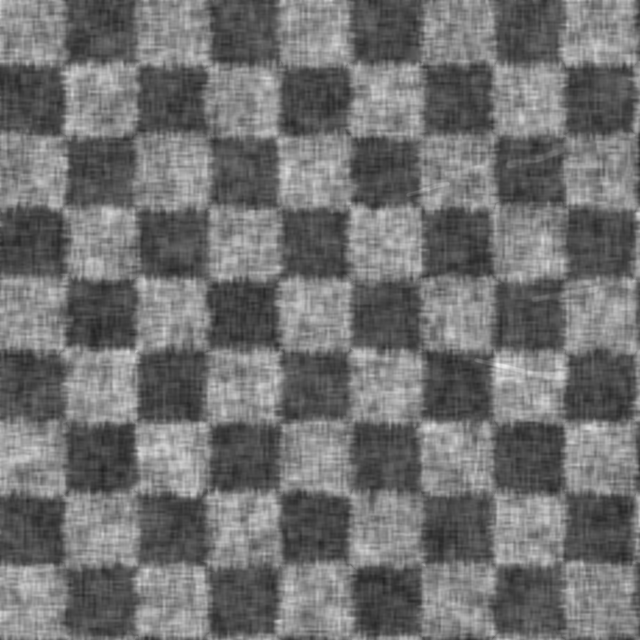
A three.js fragment shader for this pattern:

```glsl
// Worn grey checkerboard cloth: soft-edged squares, woven threads, blotches and scuffs.
varying vec2 vUv;

const vec2 CELLS = vec2(8.98, 8.95);    // squares across and down
const vec2 OFFSET = vec2(0.079, 0.098); // part of the first square cut off at left and top
const float DARK_TONE = 0.288;
const float LIGHT_TONE = 0.575;
const int SCUFFS = 7;

float hash(vec2 p) {
  vec3 q = fract(p.xyx * 0.1031);
  q += dot(q, q.yzx + 33.33);
  return fract((q.x + q.y) * q.z);
}

// Smooth value noise, 0 to 1
float noise(vec2 p) {
  vec2 i = floor(p);
  vec2 f = fract(p);
  f = f * f * (3.0 - 2.0 * f);
  float low = mix(hash(i), hash(i + vec2(1.0, 0.0)), f.x);
  float high = mix(hash(i + vec2(0.0, 1.0)), hash(i + 1.0), f.x);
  return mix(low, high, f.y);
}

// Noise centred on zero, -0.5 to 0.5
float grain(vec2 p) {
  return noise(p) - 0.5;
}

// Frayed displacement of the square edges, in cells
vec2 fray(vec2 uv) {
  vec2 coarse = vec2(grain(uv * 34.0 + 11.0), grain(uv * 34.0 + 57.0));
  vec2 fine = vec2(grain(uv * vec2(60.0, 210.0) + 23.0), grain(uv * vec2(210.0, 60.0) + 71.0));
  return 0.07 * coarse + 0.07 * fine;
}

// 0 inside dark squares, 1 inside light ones; light spreads a little over dark
float checker(vec2 p) {
  vec2 cell = floor(p);
  vec2 q = abs(fract(p) - 0.5);
  float inset = 0.5 - max(q.x, q.y);
  float side = 1.0 - 2.0 * mod(cell.x + cell.y, 2.0);
  return smoothstep(-0.095, 0.065, inset * side);
}

// Crossing warp and weft streaks
float weave(vec2 uv) {
  float weft = grain(uv * vec2(48.0, 230.0) + 5.0);
  float warp = grain(uv * vec2(230.0, 48.0) + 37.0);
  float fine = grain(uv * vec2(300.0, 110.0)) + grain(uv * vec2(110.0, 300.0) + 83.0);
  return 0.16 * (weft + warp) + 0.06 * fine;
}

// Cloudy fading at two scales
float blotches(vec2 uv) {
  return 0.18 * grain(uv * 31.0 + 3.0) + 0.14 * grain(uv * 74.0 + 19.0);
}

float segmentDistance(vec2 p, vec2 start, vec2 span) {
  vec2 d = p - start;
  float t = clamp(dot(d, span) / dot(span, span), 0.0, 1.0);
  return length(d - span * t);
}

// Pale broken scratches gathered towards the right
float scuffs(vec2 uv) {
  float mask = 0.0;
  vec2 bent = uv + 0.006 * vec2(grain(uv * 25.0), grain(uv * 25.0 + 41.0));
  for (int i = 0; i < SCUFFS; i++) {
    float id = float(i);
    vec2 start = mix(vec2(0.54, 0.36), vec2(0.92, 0.76),
                     vec2(hash(vec2(id, 3.0)), hash(vec2(id, 8.0))));
    float angle = 0.8 * (hash(vec2(id, 14.0)) - 0.5);
    float reach = mix(0.03, 0.11, hash(vec2(id, 21.0)));
    float width = mix(0.004, 0.009, hash(vec2(id, 29.0)));
    float d = segmentDistance(bent, start, reach * vec2(cos(angle), sin(angle)));
    mask = max(mask, 1.0 - smoothstep(0.3 * width, width, d));
  }
  return mask * mix(0.25, 1.0, noise(uv * 95.0 + 61.0));
}

void main() {
  vec2 grid = vec2(vUv.x, 1.0 - vUv.y) * CELLS + OFFSET;
  float light = checker(grid + fray(vUv));

  // Base tone, with a slight shift from square to square
  float tone = mix(DARK_TONE, LIGHT_TONE, light);
  tone += 0.03 * (hash(floor(grid) + 7.0) - 0.5);

  // Cloth texture is stronger on the light squares
  tone += (weave(vUv) + blotches(vUv)) * mix(0.58, 1.0, light);

  // Rubbed highlights and scratches
  float rubbed = smoothstep(0.72, 0.98, noise(vUv * 27.0 + 90.0));
  tone += 0.11 * rubbed * light;
  tone += 0.15 * scuffs(vUv);

  gl_FragColor = vec4(vec3(clamp(tone, 0.0, 1.0)), 1.0);
}
```
